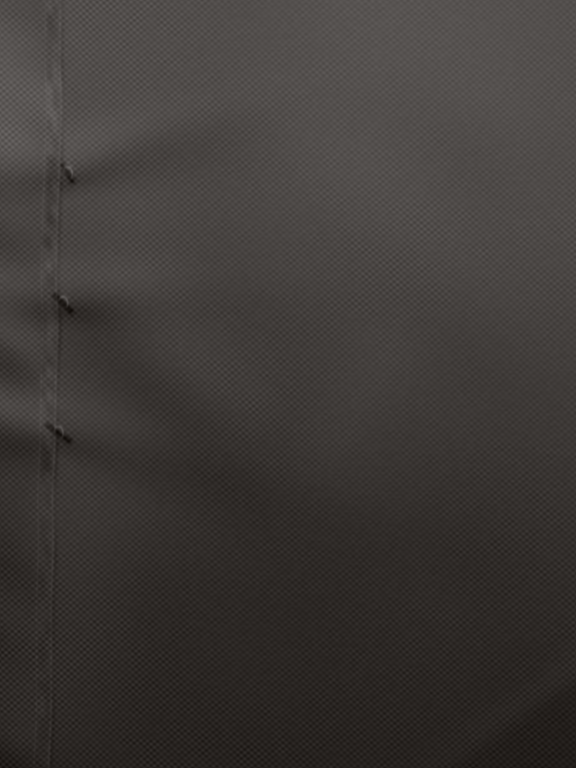
A Shadertoy shader for this texture:

```glsl
// Dark grey woven cloth with a puckered, knotted seam down its left side.

float hash(vec2 p) {
    vec3 q = fract(p.xyx * vec3(0.1031, 0.1030, 0.0973));
    q += dot(q, q.yzx + 33.33);
    return fract((q.x + q.y) * q.z);
}

float noise(vec2 p) {
    vec2 cell = floor(p), f = fract(p);
    f = f * f * (3.0 - 2.0 * f);
    return mix(mix(hash(cell), hash(cell + vec2(1, 0)), f.x),
               mix(hash(cell + vec2(0, 1)), hash(cell + vec2(1, 1)), f.x), f.y);
}

float segment(vec2 p, vec2 a, vec2 b) {
    vec2 d = b - a;
    return length(p - a - d * clamp(dot(p - a, d) / dot(d, d), 0.0, 1.0));
}

// Soft ridge: 1 at zero distance, fading over the given width
float ridge(float d, float width) {
    return exp(-d * d / (width * width));
}

// Fine staggered threads, wider than tall, slightly bent by the drape
float weave(vec2 p) {
    p += 0.007 * vec2(noise(p * 5.0), noise(p * 5.0 + 40.0));
    p.y += 0.06 * p.x;
    float threads = cos(p.x * 6.2832 / 0.0089) * cos(p.y * 6.2832 / 0.0080);
    float uneven = 0.6 + 0.8 * noise(p * vec2(60.0, 110.0));
    float resolved = smoothstep(2.0, 3.5, 0.0080 * iResolution.y);
    return threads * uneven * resolved;
}

// Broad light and the soft folds of the open cloth
float drape(vec2 p) {
    float light = mix(0.126, 0.332, smoothstep(-0.16, 1.02, p.y));
    light += 0.030 * (noise(p * vec2(4.0, 3.0) + 7.0) - 0.5);
    light += 0.020 * (noise(mat2(0.8, 0.6, -0.6, 0.8) * p * vec2(6.0, 10.0)) - 0.5);
    // Long shadow running down from the seam, fading as it goes
    float along = smoothstep(0.40, 0.12, p.x);
    light -= 0.040 * along * ridge(segment(p, vec2(0.11, 0.58), vec2(0.42, 0.29)), 0.05);
    light += 0.016 * ridge(segment(p, vec2(0.15, 0.62), vec2(0.32, 0.48)), 0.05);
    light += 0.014 * ridge(segment(p, vec2(0.50, 0.54), vec2(0.43, 0.43)), 0.05);
    light += 0.024 * ridge(segment(p, vec2(0.12, 0.32), vec2(0.05, 0.05)), 0.09);
    // Shadowed corner under the lower right crease
    float crease = p.y - 0.01 - 0.68 * (p.x - 0.60);
    float reach = smoothstep(0.45, 0.68, p.x);
    light -= 0.016 * reach * (1.0 - smoothstep(-0.015, 0.015, crease));
    light += 0.014 * reach * ridge(crease - 0.025, 0.025);
    return light;
}

// Puckers, stitch lines and knots, added to the light
float seam(vec2 p) {
    float x = p.x - mix(0.064, 0.080, p.y) - 0.004 * (noise(vec2(p.y * 14.0, 3.0)) - 0.5);
    float upper = smoothstep(0.30, 0.50, p.y);
    float left = 1.0 - smoothstep(-0.01, 0.012, x);
    float shade = 0.0;

    // Wrinkles of the narrow strip and of the stitched band
    float wrinkle = noise(vec2(p.x * 9.0, p.y * 19.0 + p.x * 8.0)) - 0.5;
    shade += left * wrinkle * mix(0.04, 0.10, upper);
    float band = ridge(x + 0.009, 0.009);
    float crumple = noise(vec2(p.x * 110.0, p.y * 65.0 + p.x * 40.0)) - 0.52;
    shade += band * 0.10 * crumple * mix(0.4, 1.0, upper);

    // Two edge lines, broken up into stitches
    float stitch = 0.2 + 0.8 * noise(vec2(1.0, p.y * 120.0));
    shade += 0.045 * stitch * ridge(x, 0.0018);
    shade -= 0.040 * ridge(x - 0.0035, 0.0025) * noise(vec2(5.0, p.y * 25.0));
    shade += 0.028 * stitch * ridge(x + 0.019, 0.0016);

    // Each knot pulls a dark fold to both sides and a lit one above it
    for (float i = 0.0; i < 3.0; i++) {
        vec2 k = p - vec2(0.088 - 0.006 * i, 0.774 - 0.169 * i);
        float pull = exp(-abs(k.x) * 6.5);
        float fold = k.y - 0.28 * max(k.x, 0.0) * (1.0 - i) + 0.012;
        float width = 0.014 + 0.18 * abs(k.x);
        shade -= 0.075 * pull * ridge(fold, width) * (1.0 - 0.2 * i);
        shade += 0.034 * pull * ridge(fold - 0.050, 0.028);

        float slant = 0.006 + 0.004 * i;
        float thread = segment(k, vec2(-slant, 0.010), vec2(slant, -0.010));
        float curl = abs(length(k * vec2(1.0, 0.7)) - 0.006);
        shade -= 0.12 * ridge(thread, 0.0040);
        shade += 0.11 * ridge(curl, 0.0016) * smoothstep(-0.006, 0.006, k.x + k.y);
    }
    return shade;
}

void mainImage(out vec4 fragColor, in vec2 fragCoord) {
    vec2 p = fragCoord / iResolution.y;
    float light = drape(p) + seam(p);

    // The weave shows in patches, most clearly near the seam
    float relief = 0.016 + 0.020 * noise(p * 6.0 + 20.0) + 0.014 * exp(-p.x * 5.0);
    light += relief * weave(p);
    light += 0.016 * (noise(p * vec2(200.0, 380.0)) - 0.5);

    // Warm black in the shadows, neutral grey in the light
    float tone = (light - 0.125) / 0.20;
    vec3 cloth = mix(vec3(0.132, 0.115, 0.103), vec3(0.33, 0.314, 0.306), tone);
    fragColor = vec4(clamp(cloth, 0.0, 1.0), 1.0);
}
```
